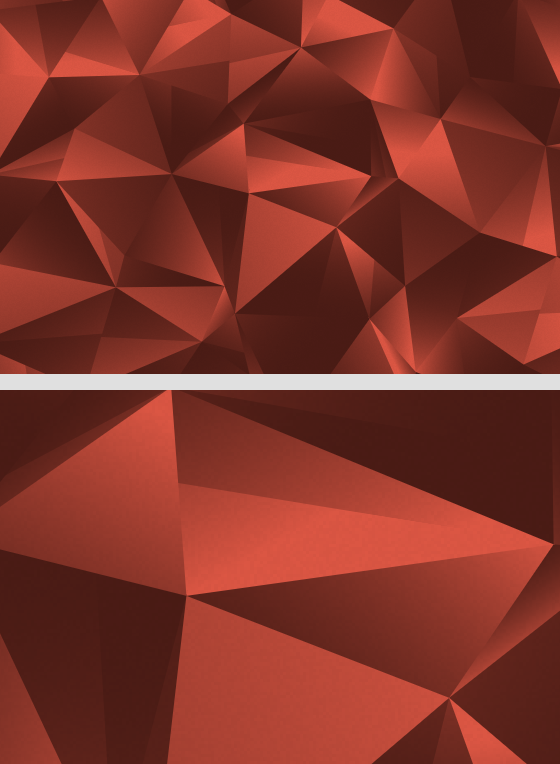
Top: the whole. Bottom: its middle third, enlarged.
Reproduce this background procedurally as a WebGL 2 fragment shader.

```glsl
#version 300 es
precision highp float;
// Low-poly facets: a rotated grid of jittered points, each cell split into two
// triangles. Every triangle carries its own linear gradient on a dark-to-coral
// ramp, and some are folded by a faint crease.

uniform vec2 u_resolution;
out vec4 fragColor;

const float CELL_SIZE = 0.212;            // grid spacing, in canvas heights
const float JITTER = 0.43;                // below 0.5 keeps the mesh unfolded
const float GRID_ANGLE = 0.47;
const vec2 GRID_ORIGIN = vec2(23.3, 11.6);
const vec3 SHADOW = vec3(0.265, 0.097, 0.073);
const vec3 CORAL = vec3(0.850, 0.333, 0.260);
const float LOWEST_TONE = 0.04;
const float TONE_CURVE = 2.0;             // above 1 favours the dark tones
const vec2 GRADIENT_REACH = vec2(0.08, 0.38); // least and greatest half range
const float CREASE_CHANCE = 0.38;
const float CREASE_DEPTH = 0.08;
const float GRAIN_ROWS = 342.0;
const float GRAIN_AMOUNT = 0.014;
const float TAU = 6.2831853;

vec2 hash2(vec2 p) {
    vec3 q = fract(p.xyx * vec3(0.1031, 0.1030, 0.0973));
    q += dot(q, q.yzx + 33.33);
    return fract((q.xx + q.yz) * q.zy);
}

float cross2(vec2 a, vec2 b) {
    return a.x * b.y - a.y * b.x;
}

vec2 meshPoint(vec2 id) {
    return id + JITTER * (2.0 * hash2(id) - 1.0);
}

// Signed distance to the line a-b, positive on its left.
float lineSide(vec2 p, vec2 a, vec2 b) {
    return cross2(normalize(b - a), p - a);
}

// Antialiased share of the pixel inside a counter-clockwise triangle.
float coverage(vec2 p, vec2 a, vec2 b, vec2 c, float pixel) {
    float inside = min(lineSide(p, a, b), min(lineSide(p, b, c), lineSide(p, c, a)));
    return clamp(0.5 + inside / pixel, 0.0, 1.0);
}

// Ramp position across one triangle: base level, gradient and optional crease.
float facetLevel(vec2 p, vec2 a, vec2 b, vec2 c, vec2 id, float part, float pixel) {
    vec2 seed = id * 2.0 + vec2(part * 57.0, 131.0);
    vec2 look = hash2(seed);
    vec2 fold = hash2(seed + 71.0);

    // An even spread of base levels keeps the tone shares steady.
    float base = fract(dot(id, vec2(0.7549, 0.5698)) + part * 0.38 + 0.25 * fold.x);
    float reach = mix(GRADIENT_REACH.x, GRADIENT_REACH.y, look.y);

    vec2 dir = vec2(cos(TAU * look.x), sin(TAU * look.x));
    vec3 ends = vec3(dot(a, dir), dot(b, dir), dot(c, dir));
    float low = min(ends.x, min(ends.y, ends.z));
    float high = max(ends.x, max(ends.y, ends.z));
    float along = clamp((dot(p, dir) - low) / (high - low), 0.0, 1.0);
    float level = mix(0.04, 0.96, base) + reach * (2.0 * along - 1.0);

    // Crease from one corner to the opposite edge.
    vec2 foot = mix(b, c, mix(0.3, 0.7, fold.x));
    float side = clamp(lineSide(p, a, foot) / pixel, -0.5, 0.5);
    return level + step(fold.y, CREASE_CHANCE) * CREASE_DEPTH * 2.0 * side;
}

vec3 ramp(float level) {
    float tone = pow(clamp(level, 0.0, 1.0), TONE_CURVE);
    return mix(SHADOW, CORAL, mix(LOWEST_TONE, 1.0, tone));
}

void main() {
    vec2 canvas = gl_FragCoord.xy / u_resolution.y;
    float pixel = 1.0 / (u_resolution.y * CELL_SIZE);
    float s = sin(GRID_ANGLE), k = cos(GRID_ANGLE);
    vec2 p = mat2(k, s, -s, k) * canvas / CELL_SIZE + GRID_ORIGIN;

    vec3 sum = vec3(0.0);
    float total = 0.0;
    for (int y = -1; y <= 1; y++) {
        for (int x = -1; x <= 1; x++) {
            vec2 id = floor(p) + vec2(x, y);
            vec2 a = meshPoint(id);
            vec2 b = meshPoint(id + vec2(1, 0));
            vec2 c = meshPoint(id + vec2(1, 1));
            vec2 d = meshPoint(id + vec2(0, 1));

            // Split along the shorter diagonal that stays inside the cell.
            bool acFits = lineSide(b, a, c) * lineSide(d, a, c) < 0.0;
            bool bdFits = lineSide(a, b, d) * lineSide(c, b, d) < 0.0;
            bool useAC = acFits && (!bdFits || distance(a, c) < distance(b, d));
            if (!useAC) { vec2 first = a; a = b; b = c; c = d; d = first; }

            float w0 = coverage(p, a, b, c, pixel);
            float w1 = coverage(p, a, c, d, pixel);
            if (w0 > 0.0) sum += w0 * ramp(facetLevel(p, a, b, c, id, 0.0, pixel));
            if (w1 > 0.0) sum += w1 * ramp(facetLevel(p, c, d, a, id, 1.0, pixel));
            total += w0 + w1;
        }
    }
    vec3 color = sum / max(total, 0.001);

    // Fine print-like grain.
    float grain = hash2(floor(canvas * GRAIN_ROWS)).x - 0.5;
    fragColor = vec4(color * (1.0 + 2.0 * GRAIN_AMOUNT * grain), 1.0);
}
```
